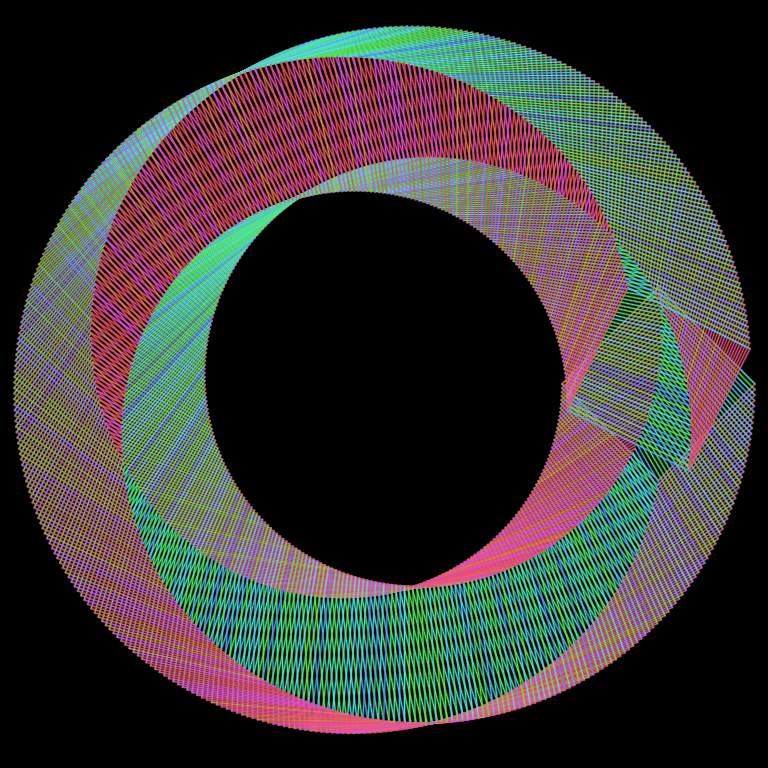
Reproduce this background procedurally as a three.js fragment shader.

```glsl
// A ring woven by the outline of a square that travels clockwise on a circle
// while slowly turning. Each pixel visits only the nearby steps of the orbit
// and paints their thin sides in drawing order, with a random hue per side.

#define STEPS 360.0          // squares along the orbit
#define REACH 23             // steps on each side that can touch a pixel
#define ORBIT 0.3574         // radius of the path of the centre
#define CORNER 0.1256        // centre of the square to its corner
#define TURN 0.45            // turns of the square per orbit
#define LINE 0.002           // soft half width of a side
#define WARM_HUES vec2(-0.17, 0.07)
#define COOL_HUES vec2(0.30, 0.59)
#define SATURATION 0.66
#define VALUE 0.9

varying vec2 vUv;

const float TAU = 6.2831853;

float hash(vec2 p) {
  vec3 q = fract(vec3(p.xyx) * 0.1031);
  q += dot(q, q.yzx + 33.33);
  return fract((q.x + q.y) * q.z);
}

vec3 hueColor(float hue) {
  vec3 ramp = abs(fract(hue + vec3(0.0, 2.0, 1.0) / 3.0) * 6.0 - 3.0);
  return VALUE * mix(vec3(1.0), clamp(ramp - 1.0, 0.0, 1.0), SATURATION);
}

vec2 rotate(vec2 p, float angle) {
  float c = cos(angle), s = sin(angle);
  return vec2(c * p.x + s * p.y, c * p.y - s * p.x);
}

// Coverage of the pair of sides at x = +half and x = -half
float sidePair(vec2 p, float halfSide) {
  vec2 a = abs(p) - halfSide;
  float d = length(vec2(a.x, max(a.y, 0.0)));
  return clamp(1.0 - d / LINE, 0.0, 1.0);
}

vec3 paintSide(vec3 under, float cover, vec2 hues, vec2 seed) {
  if (cover <= 0.0) return under;
  return mix(under, hueColor(mix(hues.x, hues.y, hash(seed))), cover);
}

void main() {
  vec2 p = vUv - 0.5;
  vec3 color = vec3(0.0);
  float halfSide = CORNER * 0.70710678;

  if (abs(length(p) - ORBIT) < CORNER + LINE) {
    // Window of steps around the angle of this pixel
    float span = float(2 * REACH);
    float nearest = floor(fract(-atan(p.y, p.x) / TAU) * STEPS);
    float first = nearest - float(REACH);
    if (first + span >= STEPS) first -= STEPS;
    float last = first + span;

    for (int j = 0; j <= 2 * REACH; j++) {
      // Across the seam, the opening squares lie below the closing ones
      float k = float(j);
      float id = first + k;
      if (first < 0.0) id = k <= last ? k : STEPS + k - span - 1.0;

      float angle = -TAU * id / STEPS;
      vec2 center = ORBIT * vec2(cos(angle), sin(angle));
      vec2 local = rotate(p - center, TURN * angle + TAU / 8.0);
      vec2 side = step(0.0, local);

      // Opposite sides share a family of hues
      color = paintSide(color, sidePair(local, halfSide), COOL_HUES,
                        vec2(id, 3.0 + side.x));
      color = paintSide(color, sidePair(local.yx, halfSide), WARM_HUES,
                        vec2(id, 11.0 + side.y));
    }
  }
  gl_FragColor = vec4(color, 1.0);
}
```
